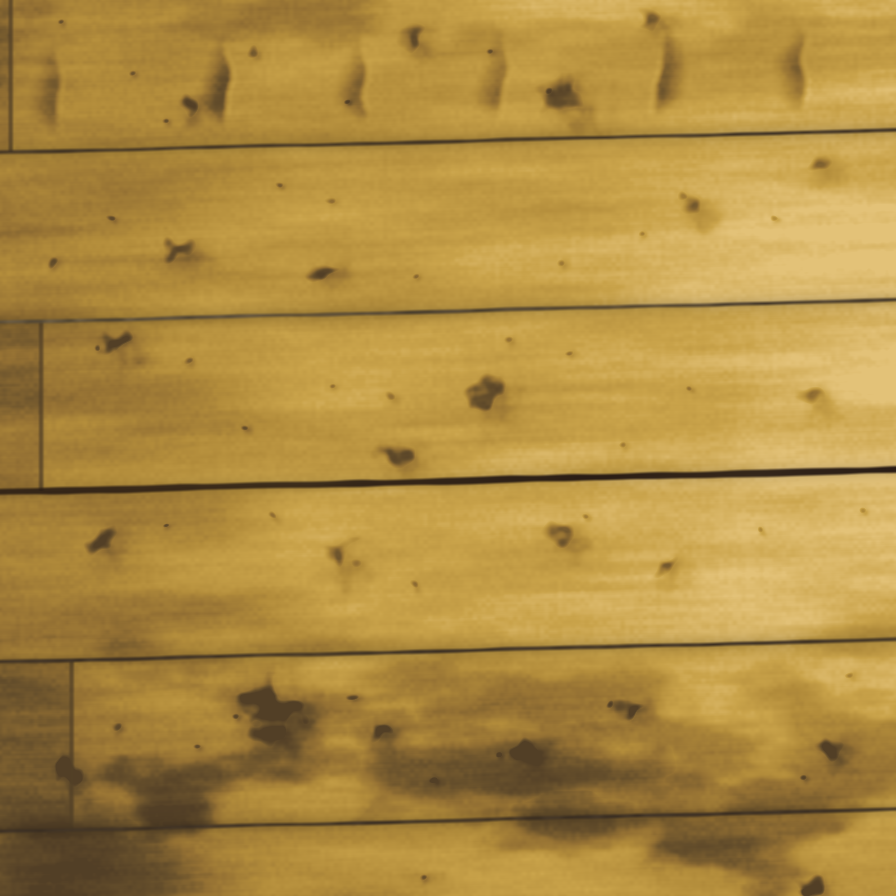
A WebGL 2 fragment shader for this texture:

```glsl
#version 300 es
precision highp float;
uniform vec2 u_resolution;
out vec4 fragColor;

#define PITCH 0.1895
#define FIRST_SEAM 0.0716
#define TILT 0.025
#define SEAM_HALF 0.0019
#define WIDE_SEAM_HALF 0.0036
#define JOINT_HALF 0.0024
#define BASE_TONE 2.4
#define GRAIN 0.85
#define KNOT_CELLS 6.0
#define SPECK_CELLS 12.0
#define WHORL_CELLS 6.2
#define STAIN_DEPTH 2.1

float hash(vec2 p) {
  return fract(sin(dot(p, vec2(127.1, 311.7))) * 43758.5453);
}

float noise(vec2 p) {
  vec2 i = floor(p), f = fract(p);
  f = f * f * (3.0 - 2.0 * f);
  return mix(mix(hash(i), hash(i + vec2(1, 0)), f.x),
             mix(hash(i + vec2(0, 1)), hash(i + vec2(1, 1)), f.x), f.y);
}

float fbm(vec2 p) {
  float sum = 0.0, gain = 0.53;
  for (int i = 0; i < 4; i++) {
    sum += gain * noise(p);
    p = p * 2.03 + 17.3;
    gain *= 0.5;
  }
  return sum;
}

// Varnished pine, from dark knot brown (0) to pale glare (4)
vec3 pine(float tone) {
  vec3 c = mix(vec3(0.29, 0.22, 0.14), vec3(0.40, 0.31, 0.17), clamp(tone + 1.0, 0.0, 1.0));
  c = mix(c, vec3(0.58, 0.44, 0.20), clamp(tone, 0.0, 1.0));
  c = mix(c, vec3(0.70, 0.55, 0.23), clamp(tone - 1.0, 0.0, 1.0));
  c = mix(c, vec3(0.79, 0.64, 0.29), clamp(tone - 2.0, 0.0, 1.0));
  return mix(c, vec3(0.89, 0.76, 0.47), clamp(tone - 3.0, 0.0, 1.0));
}

// Ragged soft knots with slanted halos, scattered along a plank
float knots(vec2 p, float row, float cells, float minR, float maxR) {
  float dark = 0.0;
  vec2 warp = vec2(noise(p * 70.0 + row * 9.0), noise(p * 70.0 + 40.0)) - 0.5;
  for (int i = -1; i <= 1; i++) {
    float cell = floor(p.x * cells) + float(i);
    vec2 id = vec2(cell, row * 7.0 + cells);
    vec2 centre = vec2((cell + 0.15 + 0.7 * hash(id)) / cells,
                       PITCH * (0.15 + 0.7 * hash(id + 3.1)));
    float radius = mix(minR, maxR, pow(hash(id + 5.7), 4.0));
    vec2 q = p - centre + warp * radius * 1.5;
    float core = 1.0 - smoothstep(0.2 * radius, 1.35 * radius, length(q * vec2(0.8, 1.0)));
    q += vec2(-0.8, 0.6) * radius;
    float halo = exp(-dot(q, q) / (2.0 * radius * radius));
    dark = max(dark, step(0.3, hash(id + 8.3)) * max(core, 0.45 * halo));
  }
  return dark;
}

// Upright flame marks: x is the shadow, y the pale streak beside it
vec2 whorls(vec2 p, float row) {
  float cell = floor(p.x * WHORL_CELLS);
  vec2 id = vec2(cell, row + 60.0);
  float x = p.x - (cell + 0.4 + 0.2 * hash(id)) / WHORL_CELLS;
  float v = p.y / PITCH;
  x += 0.05 * (v - 0.4) * (v - 0.4) + 0.012 * (noise(vec2(v * 7.0, cell)) - 0.5);
  float span = smoothstep(0.08, 0.25, v) * (1.0 - smoothstep(0.35, 0.72, v));
  float side = x * sign(hash(id + 2.0) - 0.5);
  float width = 0.008 + 0.018 * span;
  float shade = smoothstep(-0.005, 0.006, side) * (1.0 - smoothstep(0.2 * width, 1.5 * width, side));
  return vec2(shade, exp(-x * x / 0.00002)) * span * (0.4 + 0.6 * hash(id + 4.0));
}

void main() {
  vec2 uv = gl_FragCoord.xy / u_resolution;
  float soft = max(0.0021, 0.8 / min(u_resolution.x, u_resolution.y));

  // Tilted rows of planks
  float r = (uv.y - FIRST_SEAM - TILT * uv.x + 0.001 * (noise(uv.xx * 14.0) - 0.5)) / PITCH;
  float row = floor(r);
  vec2 p = vec2(uv.x, (r - row) * PITCH);
  float evenRow = 1.0 - mod(row, 2.0);
  float jointX = uv.x - (0.08 - 0.017 * row);

  // Glare from the right, shade to the left and below
  vec2 g = (uv - vec2(1.02, 0.48)) * vec2(2.4, 2.0);
  float tone = BASE_TONE + 1.1 * exp(-dot(g, g)) + 0.4 * uv.x;
  tone -= 0.9 * (1.0 - smoothstep(0.0, 0.4, uv.x)) + 0.5 * (1.0 - smoothstep(0.0, 0.4, uv.y));
  tone -= 0.6 * evenRow * (1.0 - smoothstep(-soft, soft, jointX));

  // Long grain, blotches and fine mottling
  tone += GRAIN * (fbm(vec2(p.x * 6.0, p.y * 90.0) + row * 31.0) - 0.5);
  tone += 1.9 * (fbm(vec2(p.x * 5.0, p.y * 20.0) + row * 13.0) - 0.5);
  tone += 0.3 * (noise(uv * 200.0) - 0.5);

  // Damp stains, heaviest on the lowest planks
  float ragged = fbm(uv * vec2(9.0, 20.0)) - 0.5;
  float wear = 1.0 - smoothstep(0.1, 0.42, uv.y) + 0.5 * smoothstep(0.82, 1.0, uv.y);
  float stain = wear * smoothstep(0.47, 0.72, fbm(uv * vec2(6.0, 13.0) + 4.0));
  vec2 patchEdge = abs(uv - vec2(0.58, 0.135)) - vec2(0.17, 0.04) + ragged * 0.09;
  stain = max(stain, 1.0 - smoothstep(-0.03, 0.03, max(patchEdge.x, patchEdge.y)));
  float corner = length((uv - vec2(0.12, 0.03)) * vec2(0.5, 1.0)) + ragged * 0.06;
  stain = max(stain, 0.8 * (1.0 - smoothstep(0.02, 0.09, corner)));
  tone -= STAIN_DEPTH * stain;

  // Knots, specks and flame marks
  tone -= 2.8 * knots(p, row, KNOT_CELLS, 0.011, 0.030);
  tone -= 1.9 * knots(p, row + 20.0, SPECK_CELLS, 0.003, 0.007);
  vec2 flame = whorls(p, row) * step(3.5, row);
  tone += 1.0 * flame.y - 2.8 * flame.x;
  vec3 colour = pine(max(tone, -0.7));

  // Butt joints, then the long seams with a soft shadow
  float joint = evenRow * (1.0 - smoothstep(JOINT_HALF - soft, JOINT_HALF + soft, abs(jointX)));
  colour = mix(colour, vec3(0.32, 0.25, 0.15), 0.75 * joint);
  float seam = floor(r + 0.5);
  float gap = abs(r - seam) * PITCH;
  float halfWidth = seam == 2.0 ? WIDE_SEAM_HALF : SEAM_HALF;
  halfWidth *= 0.85 + 0.3 * noise(vec2(uv.x * 30.0, seam));
  colour *= 1.0 - 0.2 * exp(-gap / 0.006);
  vec3 dust = vec3(0.40, 0.35, 0.26) * (0.8 + 0.4 * noise(uv * 90.0));
  float dusty = seam == 3.0 ? 0.85 - 0.4 * uv.x : (seam == 2.0 ? 0.0 : 0.35);
  vec3 seamColour = mix(vec3(0.16, 0.11, 0.08), dust, dusty);
  float cover = 1.0 - smoothstep(halfWidth - soft, halfWidth + soft, gap);
  colour = mix(colour, seamColour, cover * (0.8 + 0.2 * noise(vec2(uv.x * 12.0, seam + 5.0))));

  fragColor = vec4(colour, 1.0);
}
```
